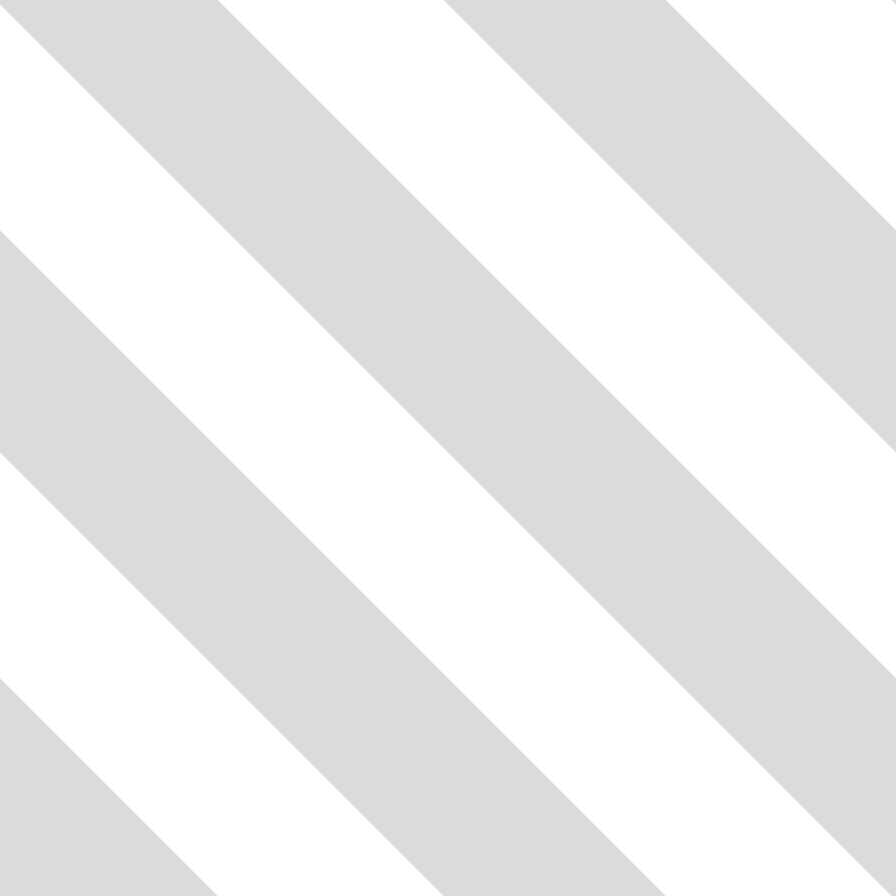
Write a three.js fragment shader that draws this pattern.

```glsl
#define REPEATS 2.0
#define STRIPE_WIDTH 0.248
#define STRIPE_CENTER 0.119
#define STRIPE_COLOR vec3(0.86)
#define GROUND_COLOR vec3(1.0)

varying vec2 vUv;

// Distance along the diagonal axis to the edge of the nearest stripe, negative inside
float stripeDistance(float diagonal) {
  float period = 1.0 / REPEATS;
  float offset = (fract((diagonal - STRIPE_CENTER) / period + 0.5) - 0.5) * period;
  return abs(offset) - 0.5 * STRIPE_WIDTH;
}

void main() {
  // Stripes fall from upper left to lower right
  float diagonal = vUv.x + vUv.y;
  float edge = 0.5 * fwidth(diagonal);
  float stripe = 1.0 - smoothstep(-edge, edge, stripeDistance(diagonal));

  gl_FragColor = vec4(mix(GROUND_COLOR, STRIPE_COLOR, stripe), 1.0);
}
```
